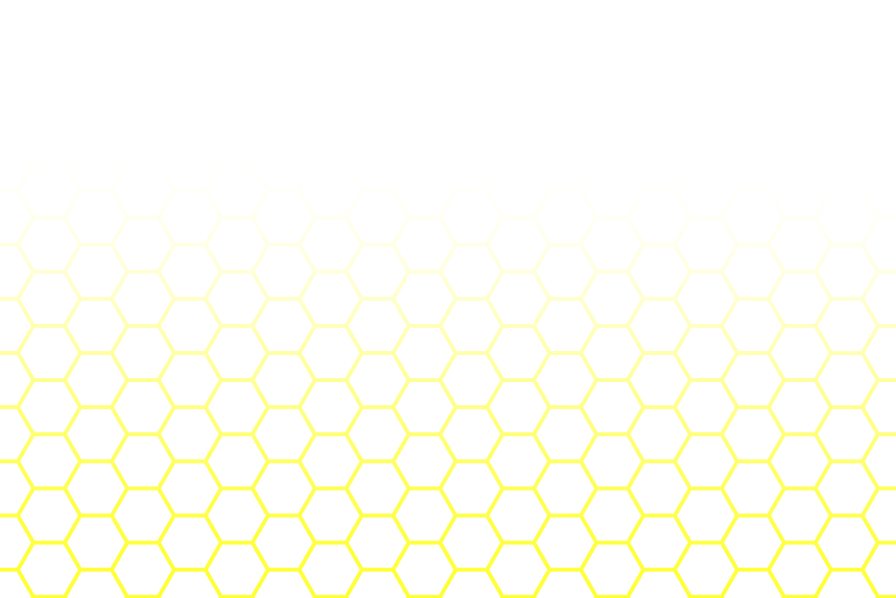
Reproduce this pattern procedurally as a Shadertoy shader.

```glsl
// Yellow honeycomb outline fading upward into white.

const float CELL_HEIGHT = 0.0906;              // flat-to-flat size, in canvas heights
const vec2 CELL_CENTER = vec2(0.0821, 0.0473); // centre of the lower left cell
const float LINE_WIDTH = 0.0066;
const float FADE_TOP = 0.75;                   // height where the lines vanish
const float FADE_SLANT = 0.05;                 // lines vanish lower on the right
const float LINE_STRENGTH = 0.78;
const vec3 PAPER = vec3(1.0);
const vec3 YELLOW = vec3(1.0, 1.0, 0.0);

// Distance to the nearest edge of a flat-topped hexagonal grid.
float honeycombEdge(vec2 p) {
    vec2 period = vec2(sqrt(3.0), 1.0) * CELL_HEIGHT;
    vec2 a = mod(p + 0.5 * period, period) - 0.5 * period;
    vec2 b = mod(p, period) - 0.5 * period;
    vec2 local = abs(dot(a, a) < dot(b, b) ? a : b);
    float hexRadius = max(local.y, dot(local, vec2(0.5 * sqrt(3.0), 0.5)));
    return 0.5 * CELL_HEIGHT - hexRadius;
}

void mainImage(out vec4 fragColor, in vec2 fragCoord) {
    vec2 p = fragCoord / iResolution.y;
    float across = fragCoord.x / iResolution.x;

    // Antialiased cell walls
    float pixel = 1.0 / iResolution.y;
    float d = honeycombEdge(p - CELL_CENTER) - 0.5 * LINE_WIDTH;
    float wall = clamp(0.5 - d / pixel, 0.0, 1.0);

    // Vertical fade, slightly tilted
    float level = p.y + FADE_SLANT * (across - 0.5);
    float fade = 1.0 - smoothstep(0.0, FADE_TOP, level);

    fragColor = vec4(mix(PAPER, YELLOW, wall * fade * LINE_STRENGTH), 1.0);
}
```
